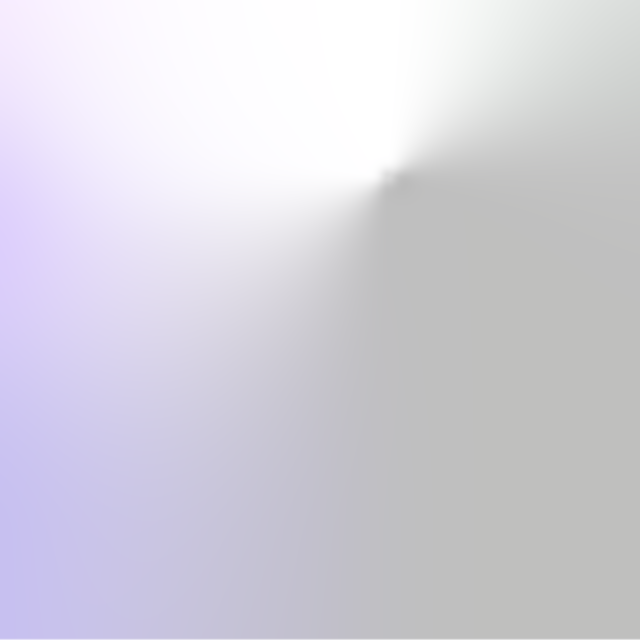
Write a Shadertoy shader that draws this background.

```glsl
// A soft conic sweep from white to grey turns around an off-centre pivot,
// and a pink-to-lavender wash seeps in from the left edge.
// The sweep is built from polar angle, the wash from an exponential falloff.

const vec2 PIVOT = vec2(0.607, 0.724);
const vec3 WHITE = vec3(1.0);
const vec3 GREY = vec3(0.748, 0.748, 0.747);
const vec3 PINK = vec3(0.975, 0.932, 1.0);
const vec3 VIOLET = vec3(0.86, 0.79, 1.0);
const vec3 LAVENDER = vec3(0.78, 0.753, 0.942);
const vec3 GREEN_CAST = vec3(-0.004, 0.008, 0.0);

// Angles in degrees, counterclockwise from the right
const vec2 RIGHT_SWEEP = vec2(-25.0, 92.0);
const vec2 LEFT_SWEEP = vec2(170.0, 271.0);
const float RIGHT_CURVE = 1.25;
const float FAR_TWIST = 4.0;
const float NEAR_TWIST = 8.0;

const vec2 WASH_WIDTH = vec2(0.185, 0.40);   // at the top and at the bottom
const float WASH_CURVE = 1.3;

const float PIVOT_BLUR = 0.014;
const float PIVOT_LIGHT = 0.45;
const vec2 SHADE_CENTER = vec2(0.626, 0.712);
const float SHADE_RADIUS = 0.022;
const float SHADE_DEPTH = 0.018;
const float RIM_HEIGHT = 0.002;
const float RIM_STRENGTH = 0.5;

float glow(float distance, float radius) {
    float q = distance / radius;
    return exp(-q * q);
}

// Share of white in the conic sweep
float sweepLight(vec2 p) {
    float radius = length(p);
    vec2 dir = p / max(radius, 1e-4);
    float angle = degrees(atan(p.y, p.x));
    if (angle < -90.0) angle += 360.0;

    // Bend the fan: darker far below, brighter close by at the upper right
    float below = smoothstep(0.0, 0.3, -dir.y);
    float upperRight = 2.0 * max(dir.x, 0.0) * max(dir.y, 0.0);
    angle += FAR_TWIST * below * smoothstep(0.15, 0.4, radius);
    angle += NEAR_TWIST * upperRight * (1.0 - smoothstep(0.15, 0.45, radius));

    float right = smoothstep(RIGHT_SWEEP.x, RIGHT_SWEEP.y, angle);
    float left = 1.0 - smoothstep(LEFT_SWEEP.x, LEFT_SWEEP.y, angle);
    float light = pow(right, RIGHT_CURVE) * left;
    return mix(light, PIVOT_LIGHT, glow(radius, PIVOT_BLUR));
}

// Colour of the left edge, by depth below the top
vec3 washColor(float depth) {
    vec3 color = mix(PINK, LAVENDER, smoothstep(-0.1, 0.84, depth));
    return mix(color, VIOLET, 0.6 * glow(depth - 0.38, 0.16));
}

float washAmount(float x, float depth) {
    float width = mix(WASH_WIDTH.x, WASH_WIDTH.y, smoothstep(0.12, 0.85, depth));
    float fade = 1.0 - smoothstep(0.45, 0.75, x);
    return exp(-pow(x / width, WASH_CURVE)) * fade;
}

void mainImage(out vec4 fragColor, in vec2 fragCoord) {
    vec2 uv = fragCoord / iResolution.xy;
    float depth = 1.0 - uv.y;

    // Conic sweep, with a faint green cast in the upper right
    vec3 color = mix(GREY, WHITE, sweepLight(uv - PIVOT));
    color += GREEN_CAST * smoothstep(0.62, 0.8, uv.x) * smoothstep(0.72, 0.9, uv.y);

    // Small shade beside the pivot
    color -= SHADE_DEPTH * glow(length(uv - SHADE_CENTER), SHADE_RADIUS);

    // Coloured wash from the left
    color = mix(color, washColor(depth), washAmount(uv.x, depth));

    // Thin pale rim along the bottom
    float pixel = 1.0 / iResolution.y;
    float rim = 1.0 - smoothstep(RIM_HEIGHT - 0.5 * pixel, RIM_HEIGHT + 0.5 * pixel, uv.y);
    color = mix(color, WHITE, rim * RIM_STRENGTH);

    fragColor = vec4(clamp(color, 0.0, 1.0), 1.0);
}
```
